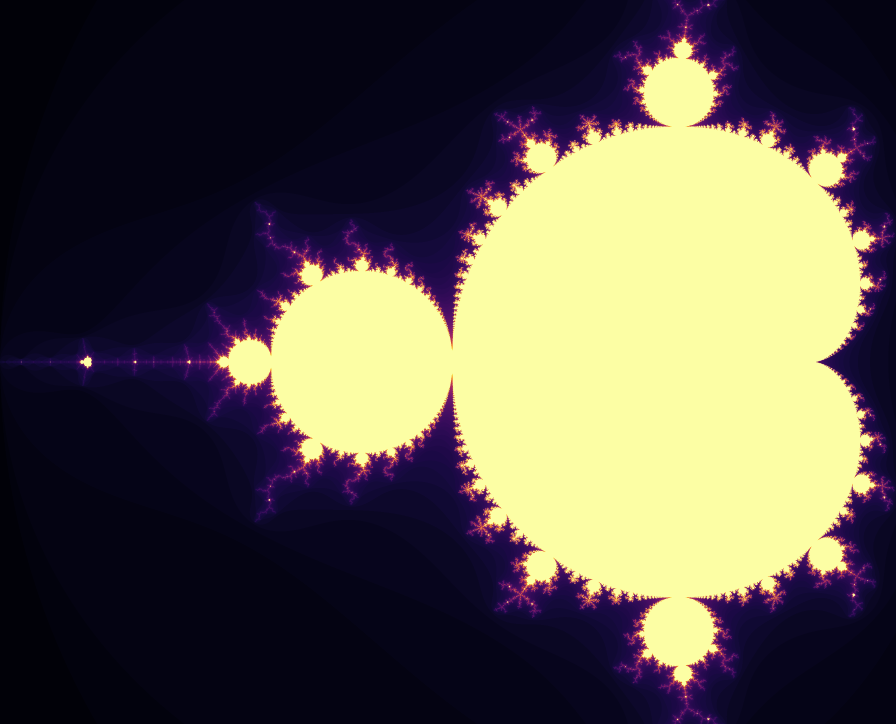
Give the GLSL for this background, as a WebGL 2 fragment shader.

```glsl
#version 300 es
precision highp float;

uniform vec2 u_resolution;
out vec4 fragColor;

const int MAX_STEPS = 100;
const int GRID = 3; // samples per pixel side
const vec3 INTERIOR = vec3(0.988, 0.998, 0.645);

// Closed-form test for the main cardioid and the disc to its left
bool inMainBody(vec2 c) {
  float y2 = c.y * c.y;
  float a = c.x - 0.25;
  float q = a * a + y2;
  bool cardioid = q * (q + a) <= 0.25 * y2;
  bool disc = (c.x + 1.0) * (c.x + 1.0) + y2 <= 0.0625;
  return cardioid || disc;
}

// Share of the allowed steps taken before z = z^2 + c leaves radius 2
float escapeTime(vec2 c) {
  if (inMainBody(c)) return 1.0;
  vec2 z = vec2(0.0);
  for (int n = 0; n < MAX_STEPS; n++) {
    if (dot(z, z) > 4.0) return float(n) / float(MAX_STEPS);
    z = vec2(z.x * z.x - z.y * z.y, 2.0 * z.x * z.y) + c;
  }
  return 1.0;
}

// Dark indigo through violet, red and orange to pale yellow
vec3 heatRamp(float t) {
  vec3 shadow = vec3(0.0015, 0.0005, 0.0139)
    + t * (vec3(0.2, 0.3, 1.6) + t * vec3(7.0, 2.0, 8.0));
  vec3 ember = vec3(25.1311, -12.2427, -23.0703);
  ember = ember * t + vec3(-71.3194, 32.6261, 73.2095);
  ember = ember * t + vec3(77.1629, -33.4024, -81.8073);
  ember = ember * t + vec3(-41.7040, 17.4364, 44.3541);
  ember = ember * t + vec3(11.6025, -3.9729, -15.9424);
  ember = ember * t + vec3(0.1065, 0.5640, 3.9327);
  ember = ember * t + vec3(0.0002, 0.0017, -0.0195);
  return mix(shadow, ember, smoothstep(0.06, 0.12, t));
}

vec3 fractalColor(vec2 c) {
  float t = escapeTime(c);
  return t >= 1.0 ? INTERIOR : heatRamp(t);
}

// Complex plane: real axis from -2 at the left, imaginary axis -1 to 1
vec2 toPlane(vec2 position, vec2 size) {
  return 2.0 * position / size.y - vec2(2.0, 1.0);
}

void main() {
  // Average a grid of samples to smooth the edges
  vec3 sum = vec3(0.0);
  for (int j = 0; j < GRID; j++) {
    for (int i = 0; i < GRID; i++) {
      vec2 offset = (vec2(i, j) + 0.5) / float(GRID) - 0.5;
      sum += fractalColor(toPlane(gl_FragCoord.xy + offset, u_resolution));
    }
  }
  fragColor = vec4(clamp(sum / float(GRID * GRID), 0.0, 1.0), 1.0);
}
```
